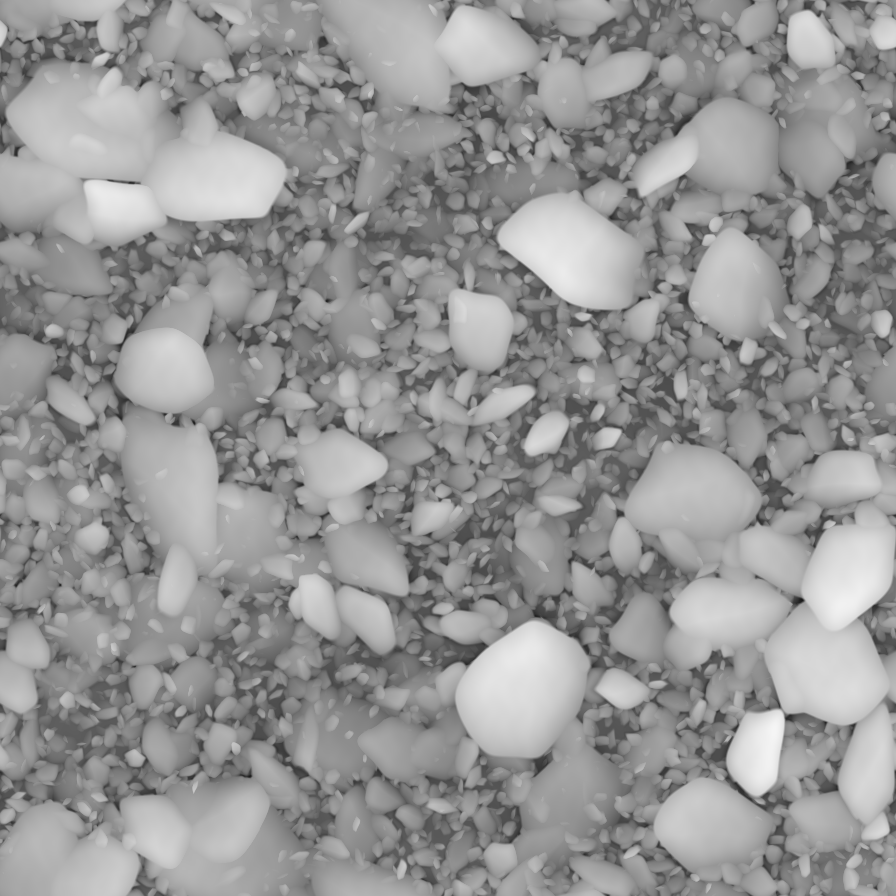
Write a Shadertoy shader that draws this texture.

```glsl
// Seamless grey bed of crushed gravel, shaded by height: pale large stones over dark fine chips.

const float TAU = 6.28319;
const float CORNER_SHARPNESS = 15.0;
const float EDGE_SOFTNESS = 0.003;
const float CREVICE_GREY = 0.33;

vec3 hash3(vec3 p) {
    p = fract(p * vec3(0.1031, 0.1030, 0.0973));
    p += dot(p, p.yxz + 33.33);
    return fract((p.xxy + p.yxx) * p.zyx);
}

vec2 direction(float angle) {
    return vec2(cos(angle), sin(angle));
}

// Layered sines with whole frequencies, so they wrap on the unit square.
float softWaves(vec2 uv, float frequency) {
    vec2 p = TAU * frequency * uv;
    float wave = sin(p.x + 2.0 * sin(p.y)) + sin(p.y * 2.0 + 1.3 * sin(p.x) + 1.7);
    return 0.5 * wave;
}

// Signed distance to a convex polygon with uneven sides and rounded corners.
float stoneDistance(vec2 q, float sides, vec3 id) {
    float sum = exp(CORNER_SHARPNESS * (length(q) - 1.08));
    for (float i = 0.0; i < sides; i++) {
        vec3 rnd = hash3(id + vec3(0.0, 0.0, 5.0 + i));
        vec2 normal = direction(TAU * (i + 0.55 * (rnd.x - 0.5)) / sides);
        sum += exp(CORNER_SHARPNESS * (dot(q, normal) - mix(0.72, 1.0, rnd.y)));
    }
    return log(sum) / CORNER_SHARPNESS;
}

// Grey of the stone's upper face: tilted, creased and rounded at the rim.
float stoneTop(vec2 q, float inset, float level, vec3 rnd) {
    float rim = 1.0 - clamp(inset / 0.42, 0.0, 1.0);
    float tilt = 0.09 * dot(q, direction(TAU * rnd.x));
    float crease = max(dot(q, direction(TAU * rnd.y)) - 0.12, 0.0);
    return level + tilt - 0.26 * rnd.z * crease - 0.12 * rim * rim;
}

// Lays one wrapping grid of scattered stones over the height below.
float addStones(float height, vec2 uv, float count, float seed,
                float density, float level, float spread, float thinnest) {
    vec2 grid = uv * count;
    vec2 home = floor(grid);
    for (float y = -1.0; y <= 1.0; y++) {
        for (float x = -1.0; x <= 1.0; x++) {
            vec2 cell = home + vec2(x, y);
            vec3 id = vec3(mod(cell, count), seed * 31.0);
            vec3 place = hash3(id);
            if (place.z > density) continue;

            vec3 form = hash3(id + vec3(0.0, 0.0, 1.0));
            vec3 look = hash3(id + vec3(0.0, 0.0, 2.0));
            vec3 face = hash3(id + vec3(0.0, 0.0, 3.0));
            vec2 centre = cell + mix(vec2(0.12), vec2(0.88), place.xy);
            float radius = mix(0.37, 0.61, form.x);
            float aspect = mix(thinnest, 1.0, form.y);

            // Local frame, stretched along a random axis
            vec2 axis = direction(TAU * form.z);
            vec2 p = grid - centre;
            vec2 q = vec2(dot(p, axis), dot(p, vec2(-axis.y, axis.x)));
            q /= radius * vec2(1.12, aspect);
            if (dot(q, q) > 2.2) continue;
            q += 0.045 * sin(4.0 * q.yx + TAU * look.xy);

            // Face brightness, with a few nearly white stones
            float sides = 5.0 + floor(look.x * 3.0);
            float d = stoneDistance(q, sides, id);
            float grey = level + spread * (2.0 * look.y - 1.0)
                       + 0.18 * pow(look.z, 7.0)
                       + 0.045 * softWaves(centre / count, 1.0);
            float top = stoneTop(q, max(-d, 0.0), grey, face);

            // Soft outline and a contact shadow on lower neighbours
            float cover = smoothstep(-0.5, 0.5, -d * radius * aspect / count / EDGE_SOFTNESS);
            float rise = max(top - height, 0.0);
            float near = 1.0 - smoothstep(0.0, 0.32, d);
            float shadow = 0.4 * min(rise, 0.2) * near * near;
            height += mix(-shadow, rise, cover);
        }
    }
    return height;
}

void mainImage(out vec4 fragColor, in vec2 fragCoord) {
    vec2 uv = fragCoord / iResolution.xy;
    float height = CREVICE_GREY + 0.04 * softWaves(uv, 2.0);

    // Fine chips: count, seed, density, level, spread, thinnest aspect
    height = addStones(height, uv, 60.0, 1.0, 1.00, 0.46, 0.10, 0.40);
    height = addStones(height, uv, 50.0, 2.0, 1.00, 0.47, 0.11, 0.38);
    height = addStones(height, uv, 42.0, 3.0, 0.90, 0.48, 0.12, 0.38);
    height = addStones(height, uv, 31.0, 4.0, 0.80, 0.50, 0.13, 0.40);

    // Middle and large stones
    height = addStones(height, uv, 22.0, 5.0, 0.70, 0.53, 0.14, 0.42);
    height = addStones(height, uv, 15.0, 6.0, 0.65, 0.59, 0.16, 0.45);
    height = addStones(height, uv, 9.0, 7.0, 0.58, 0.66, 0.17, 0.48);
    height = addStones(height, uv, 6.0, 8.0, 0.36, 0.74, 0.16, 0.60);

    // Faint mottling of the stone faces
    height += 0.008 * softWaves(uv, 9.0) + 0.005 * softWaves(uv.yx, 23.0);
    fragColor = vec4(vec3(clamp(height, 0.0, 1.0)), 1.0);
}
```
